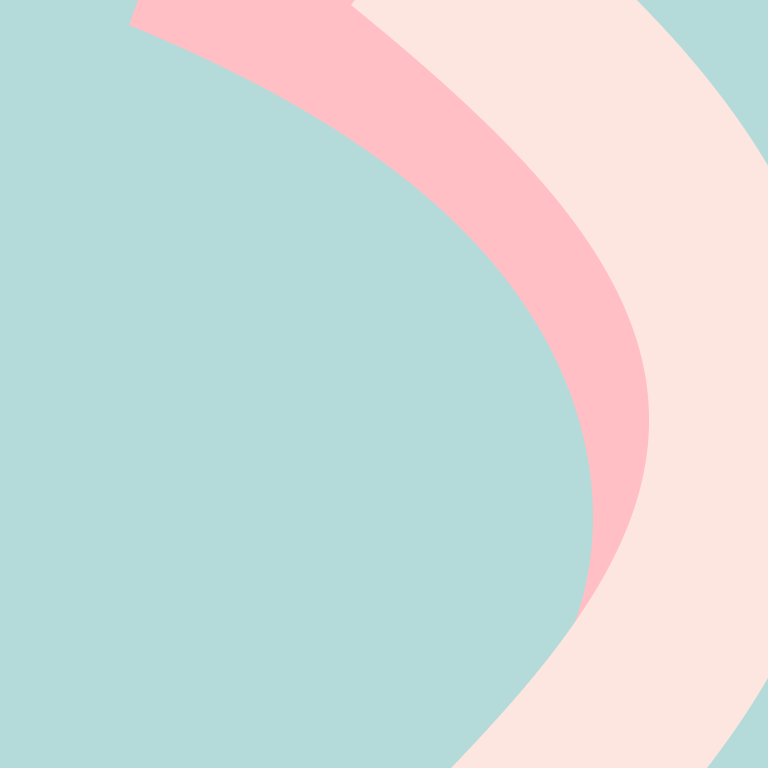
A Shadertoy shader for this background:

```glsl
const vec3 TEAL  = vec3(0.706, 0.859, 0.851);
const vec3 CREAM = vec3(0.995, 0.902, 0.878);
const vec3 PINK  = vec3(1.000, 0.748, 0.767);

// Rightmost point of each arc
const vec2 PINK_APEX  = vec2(0.7721, 0.3268);
const vec2 CREAM_APEX = vec2(0.8451, 0.4531);
const vec2 OUTER_APEX = vec2(1.0977, 0.4531);

// Bend of each arc: quadratic, cubic and quartic terms
const vec3 PINK_BEND  = vec3(1.175, -0.383, 1.323);
const vec3 CREAM_BEND = vec3(1.487, 0.144, -0.809);
const vec3 OUTER_BEND = vec3(0.879, 0.035, 0.0);

// Straight cut at the upper end of each band
const vec2 PINK_CORNER  = vec2(0.1680, 0.9674);
const vec2 PINK_CUT     = vec2(0.941, -0.339);
const vec2 CREAM_CORNER = vec2(0.4570, 0.9935);
const vec2 CREAM_CUT    = vec2(0.781, -0.625);

// Approximate signed distance to an arc, positive on its right
float arcDistance(vec2 p, vec2 apex, vec3 bend) {
    float d = p.y - apex.y;
    float edge = apex.x - d * d * (bend.x + d * (bend.y + d * bend.z));
    float slope = d * (2.0 * bend.x + d * (3.0 * bend.y + 4.0 * d * bend.z));
    return (p.x - edge) / sqrt(1.0 + slope * slope);
}

// Signed distance to a straight cut, positive along its normal
float cutDistance(vec2 p, vec2 corner, vec2 normal) {
    return dot(p - corner, normal);
}

// One-pixel antialiased coverage
float coverage(float distance, float pixel) {
    return clamp(distance / pixel + 0.5, 0.0, 1.0);
}

void mainImage(out vec4 fragColor, in vec2 fragCoord) {
    vec2 p = fragCoord / iResolution.xy;
    float pixel = 1.0 / iResolution.y;

    float pinkBand = min(arcDistance(p, PINK_APEX, PINK_BEND),
                         cutDistance(p, PINK_CORNER, PINK_CUT));
    float creamBand = min(arcDistance(p, CREAM_APEX, CREAM_BEND),
                          cutDistance(p, CREAM_CORNER, CREAM_CUT));
    float outside = arcDistance(p, OUTER_APEX, OUTER_BEND);

    // Layers from back to front
    vec3 color = mix(TEAL, PINK, coverage(pinkBand, pixel));
    color = mix(color, CREAM, coverage(creamBand, pixel));
    color = mix(color, TEAL, coverage(outside, pixel));

    fragColor = vec4(color, 1.0);
}
```
